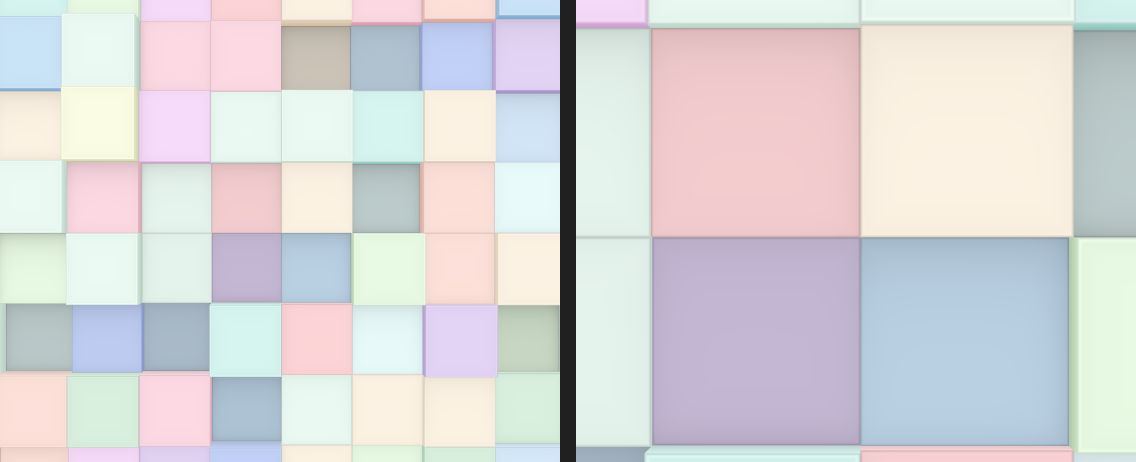
Left: the whole. Right: its middle third, enlarged.
A Shadertoy shader for this background:

```glsl
#define ROWS 6.5                  // block pitches per canvas height
#define ORIGIN vec2(-0.04, 0.22)  // grid offset, in blocks
#define VANISH vec2(4.0, 3.0)     // point the camera looks at
#define PERSPECTIVE 0.034         // sideways shift per unit of height
#define TOP_SHADOW 0.15           // shadow cast from the block above
#define SIDE_SHADOW 0.06          // contact shadow from the other neighbours
#define SEAM_WIDTH 0.014
#define RIM_WIDTH 0.03
#define SAMPLES 3

const vec3 PASTELS[15] = vec3[15](
    vec3(0.98, 0.99, 0.89), vec3(0.91, 0.98, 0.89), vec3(0.91, 0.98, 0.98),
    vec3(0.85, 0.94, 0.87), vec3(0.99, 0.95, 0.89), vec3(0.84, 0.96, 0.94),
    vec3(0.92, 0.98, 0.95), vec3(0.99, 0.83, 0.84), vec3(0.99, 0.88, 0.85),
    vec3(0.99, 0.85, 0.89), vec3(0.79, 0.89, 0.97), vec3(0.76, 0.82, 0.97),
    vec3(0.83, 0.91, 0.98), vec3(0.97, 0.86, 0.98), vec3(0.89, 0.83, 0.96));

float hash(vec2 p) {
    return fract(sin(dot(p, vec2(127.1, 311.7))) * 43758.5453);
}

// Signed block height: mostly moderate, a few very high or low
float blockHeight(vec2 id) {
    float h = 2.0 * hash(id + 17.3) - 1.0;
    return h * (0.35 + 0.65 * abs(h));
}

vec3 blockColor(vec2 id) {
    vec3 color = PASTELS[int(hash(id + 4.7) * 15.0)];
    return color * mix(0.80, 1.0, smoothstep(-0.95, -0.4, blockHeight(id)));
}

// Front face: neighbour shadows, soft border, bright rim and dark seam
vec3 shadeFace(vec2 id, vec2 f, float h) {
    vec4 around = vec4(blockHeight(id - vec2(1, 0)), blockHeight(id + vec2(1, 0)),
                       blockHeight(id - vec2(0, 1)), blockHeight(id + vec2(0, 1)));
    vec4 edgeDist = vec4(f.x, 1.0 - f.x, f.y, 1.0 - f.y);
    vec4 strength = vec4(vec3(SIDE_SHADOW), TOP_SHADOW);
    vec4 falloff = vec4(vec3(14.0), 5.5);
    float shadow = dot(max(around - h, 0.0) * strength, exp(-edgeDist * falloff));

    float d = min(min(edgeDist.x, edgeDist.y), min(edgeDist.z, edgeDist.w));
    float border = 0.03 * exp(-d * 14.0);
    float rim = 0.035 * smoothstep(-0.2, 0.4, h)
              * (1.0 - smoothstep(RIM_WIDTH * 0.5, RIM_WIDTH, d));
    float seam = 0.13 * (1.0 - smoothstep(0.0, SEAM_WIDTH, d));
    return blockColor(id) * (1.0 - shadow - border - seam) + rim;
}

// Side wall: bright when facing up, deeper in colour otherwise
vec3 shadeWall(vec2 id, bool vertical, bool facesUp, float depth) {
    vec3 color = blockColor(id);
    float tint = vertical ? 1.7 : (facesUp ? 0.9 : 2.3);
    float dim = facesUp && !vertical ? 0.98 : 0.92;
    return pow(color, vec3(tint)) * dim * (1.0 - 0.12 * depth);
}

// Exact ray test against the nearby blocks, keeping the highest hit
vec3 renderBlocks(vec2 p) {
    vec2 slope = (p - VANISH) * PERSPECTIVE + 1e-5;
    float best = -10.0;
    vec2 hitId = floor(p);
    bool vertical = false;
    for (int j = -1; j <= 1; j++)
    for (int i = -1; i <= 1; i++) {
        vec2 id = floor(p) + vec2(i, j);
        vec2 za = (p - id) / slope, zb = (p - id - 1.0) / slope;
        vec2 enter = max(za, zb), leave = min(za, zb);
        float z = min(min(enter.x, enter.y), blockHeight(id));
        if (z > max(leave.x, leave.y) && z > best) {
            best = z;
            hitId = id;
            vertical = enter.x < enter.y;
        }
    }
    float h = blockHeight(hitId);
    if (best < h - 1e-4)
        return shadeWall(hitId, vertical, p.y < VANISH.y, h - best);
    return shadeFace(hitId, p - slope * h - hitId, h);
}

void mainImage(out vec4 fragColor, in vec2 fragCoord) {
    // Average a small grid of samples to smooth the edges
    vec3 sum = vec3(0.0);
    for (int j = 0; j < SAMPLES; j++)
    for (int i = 0; i < SAMPLES; i++) {
        vec2 jitter = (vec2(i, j) + 0.5) / float(SAMPLES) - 0.5;
        vec2 p = (fragCoord + jitter) / iResolution.y * ROWS - ORIGIN;
        sum += renderBlocks(p);
    }
    fragColor = vec4(clamp(sum / float(SAMPLES * SAMPLES), 0.0, 1.0), 1.0);
}
```
